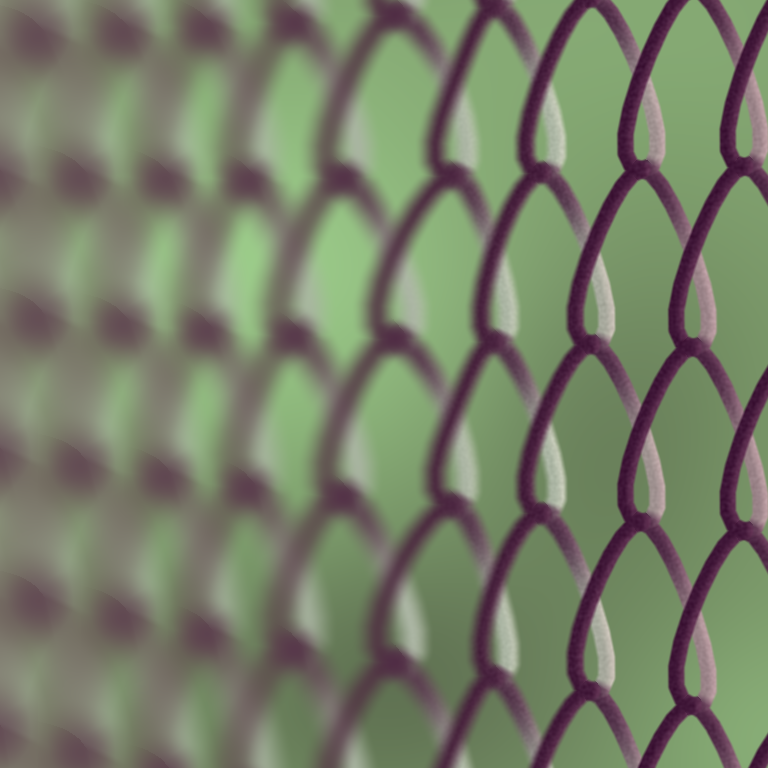
Give the GLSL for this pattern, as a Shadertoy shader.

```glsl
const vec3 LEAF_MID = vec3(0.49, 0.61, 0.42);
const vec3 LEAF_BRIGHT = vec3(0.61, 0.80, 0.54);
const vec3 LEAF_SHADE = vec3(0.35, 0.41, 0.30);
const vec3 HAZE = vec3(0.53, 0.56, 0.46);
const vec3 WIRE_DARK = vec3(0.24, 0.08, 0.21);
const vec3 WIRE_FAR = vec3(0.39, 0.30, 0.31);
const vec3 WIRE_ROSE = vec3(0.60, 0.51, 0.53);
const vec3 WIRE_PALE = vec3(0.67, 0.71, 0.64);

const float COL_START = 0.970;    // x of column zero
const float COL_STEP = 0.1354;    // column spacing at the near side
const float COL_SHRINK = 0.00169; // perspective shrink of the spacing
const float BULGE_DARK = 0.29;
const float BULGE_PALE = 0.27;
const float FOCUS_X = 0.80;
const float BLUR_GAIN = 0.078;
const int SEGMENTS = 10;

vec2 hashGradient(vec2 cell) {
    vec2 q = vec2(dot(cell, vec2(127.1, 311.7)), dot(cell, vec2(269.5, 183.3)));
    return 2.0 * fract(sin(q) * 43758.5) - 1.0;
}

float gradientNoise(vec2 p) {
    vec2 i = floor(p), f = fract(p);
    vec2 w = f * f * f * (f * (f * 6.0 - 15.0) + 10.0);
    float a = dot(hashGradient(i), f);
    float b = dot(hashGradient(i + vec2(1, 0)), f - vec2(1, 0));
    float c = dot(hashGradient(i + vec2(0, 1)), f - vec2(0, 1));
    float d = dot(hashGradient(i + vec2(1, 1)), f - vec2(1, 1));
    return mix(mix(a, b, w.x), mix(c, d, w.x), w.y);
}

float glow(vec2 p, vec2 center, vec2 size) {
    vec2 q = (p - center) / size;
    return exp(-dot(q, q));
}

// Height of row one, with a slight lift at the far end
float rowOne(float x) {
    return 0.427 + 0.028 * x - 0.045 * max(0.35 - x, 0.0);
}

// Perspective: lattice (column, row) to canvas, with y pointing down
vec2 latticeToCanvas(vec2 g) {
    float x = COL_START - COL_STEP * g.x + COL_SHRINK * g.x * g.x;
    float y = rowOne(x) + (g.y - 1.0) * (0.181 + 0.058 * x);
    // Uneven weave: two columns sit a little off the regular spacing
    float near = (g.x - 3.0) / 0.4, far = (g.x - 4.7) / 1.2;
    return vec2(x + 0.013 * (exp(-near * near) - exp(-far * far)), y);
}

vec2 canvasToLattice(vec2 p) {
    float root = sqrt(COL_STEP * COL_STEP - 4.0 * COL_SHRINK * (COL_START - p.x));
    float row = 1.0 + (p.y - rowOne(p.x)) / (0.181 + 0.058 * p.x);
    return vec2((COL_STEP - root) / (2.0 * COL_SHRINK), row);
}

// Wire strand from a knot to the next row, bulging out above the lower knot
vec2 strandPoint(vec2 knot, float side, float t) {
    float arch = pow(max(4.0 * t * (1.0 - t), 0.0), 0.48) * (0.87 + 0.42 * t * t);
    float bulge = side > 0.0 ? BULGE_DARK : BULGE_PALE;
    return latticeToCanvas(knot + vec2(side * (0.5 * t + bulge * arch), t));
}

// Returns distance, position along the strand, horizontal offset
vec3 strandDistance(vec2 p, vec2 knot, float side) {
    vec3 nearest = vec3(10.0, 0.0, 0.0);
    vec2 a = strandPoint(knot, side, 0.0);
    for (int i = 1; i <= SEGMENTS; i++) {
        // Cosine steps put more points near the tight bends
        float t = 0.5 - 0.5 * cos(3.14159 * float(i) / float(SEGMENTS));
        vec2 b = strandPoint(knot, side, t);
        vec2 ab = b - a;
        float h = clamp(dot(p - a, ab) / dot(ab, ab), 0.0, 1.0);
        vec2 away = p - a - ab * h;
        float along = 0.5 - 0.5 * cos(3.14159 * (float(i) - 1.0 + h) / float(SEGMENTS));
        if (length(away) < nearest.x) nearest = vec3(length(away), along, away.x);
        a = b;
    }
    return nearest;
}

vec3 backdrop(vec2 p) {
    vec3 col = mix(HAZE, LEAF_MID, smoothstep(-0.1, 0.3, p.x));
    col = mix(col, LEAF_BRIGHT, 0.3 * glow(p, vec2(0.85, 0.05), vec2(0.30, 0.22)));
    col = mix(col, LEAF_BRIGHT, 0.45 * glow(p, vec2(0.96, 0.96), vec2(0.20, 0.16)));
    col = mix(col, LEAF_SHADE, 0.85 * glow(p, vec2(0.52, 0.88), vec2(0.30, 0.21)));
    col = mix(col, LEAF_SHADE, 0.55 * glow(p, vec2(0.78, 0.55), vec2(0.20, 0.24)));
    col = mix(col, LEAF_BRIGHT, 0.95 * glow(p, vec2(0.34, 0.35), vec2(0.29, 0.30)));
    return col + 0.02 * gradientNoise(p * 4.0);
}

void mainImage(out vec4 fragColor, in vec2 fragCoord) {
    vec2 p = fragCoord / iResolution.xy;
    p.y = 1.0 - p.y;
    vec2 cell = canvasToLattice(p);
    float blur = 0.0023 + BLUR_GAIN * pow(max(FOCUS_X - p.x, 0.0), 1.3);
    blur = max(blur, 1.0 / iResolution.y);
    float sharp = smoothstep(0.45, 0.8, p.x);
    float grain = gradientNoise(p * 190.0) * sharp;
    vec3 darkWire = mix(WIRE_FAR, WIRE_DARK, smoothstep(0.1, 0.85, p.x));
    vec3 paleWire = mix(WIRE_PALE, WIRE_ROSE, smoothstep(0.72, 0.92, p.x));
    vec3 col = backdrop(p);

    // Pale strands behind, dark strands in front
    for (int layer = 0; layer < 2; layer++) {
        float side = layer == 0 ? -1.0 : 1.0;
        float radius = mix(layer == 0 ? 0.022 : 0.0145, 0.0104, smoothstep(0.0, 0.9, p.x));
        vec4 sum = vec4(0.0);
        float strongest = 0.0;
        for (int r = -1; r <= 1; r++) {
            float row = floor(cell.y) + float(r);
            float shift = 0.5 * mod(row, 2.0);
            float column = floor(cell.x - shift + 0.5 - side * 0.4) + shift;
            for (int c = -1; c <= 1; c++) {
                vec3 s = strandDistance(p, vec2(column + float(c), row), side);
                float cover = smoothstep(-blur, blur, radius - s.x)
                            + smoothstep(-blur, blur, radius + s.x) - 1.0;
                cover = clamp(cover, 0.0, 1.0);
                float lit = smoothstep(0.05, 0.6, s.y) * (1.0 - smoothstep(0.93, 1.0, s.y));
                float rim = smoothstep(-0.3, 1.0, s.z / radius) * sharp;
                vec3 wire = mix(darkWire, paleWire, layer == 0 ? 0.15 + 0.85 * lit : 0.0);
                wire += rim * vec3(0.15, 0.12, 0.12) + 0.06 * grain;
                sum += vec4(wire, 1.0) * cover;
                strongest = max(strongest, cover);
            }
        }
        // Strands that meet share their cover, so blurred joints stay soft
        float total = mix(strongest, min(sum.a, 1.0), 0.2);
        col = mix(col, sum.rgb / max(sum.a, 0.0001), total);
    }

    // Soft dark knots where the wires hook together
    float nearRow = floor(cell.y + 0.5);
    float knotShift = 0.5 * mod(nearRow, 2.0);
    vec2 knot = vec2(floor(cell.x - knotShift + 0.5) + knotShift, nearRow);
    float knotGlow = glow(p, latticeToCanvas(knot), vec2(0.011 + 0.45 * blur));
    col = mix(col, WIRE_DARK + 0.08, 0.35 * knotGlow * (1.0 - sharp));
    fragColor = vec4(clamp(col, 0.0, 1.0), 1.0);
}
```
